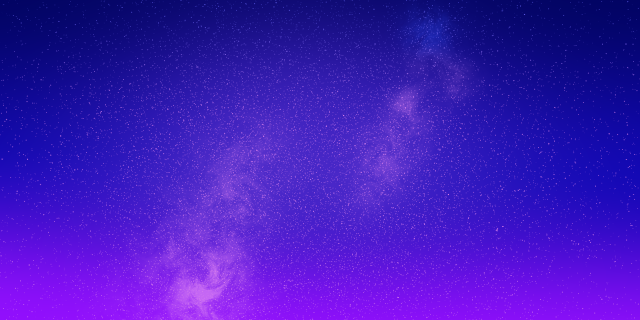
This background is drawn by a WebGL 2 fragment shader. Its source:

```glsl
#version 300 es
precision highp float;
// Violet night sky: a vertical gradient with a broad central haze, two broken
// bands of glowing dust shaped by warped layered sines, and rotated, jittered
// cell grids of fine stars that gather in the haze and dust.
uniform vec2 u_resolution;
out vec4 fragColor;

const vec3 ZENITH = vec3(0.005, 0.015, 0.38);
const vec3 MID_BLUE = vec3(0.07, 0.03, 0.71);
const vec3 HORIZON = vec3(0.57, 0.06, 0.99);
const vec3 HAZE = vec3(0.31, 0.17, 0.79);
const vec3 DUST_PINK = vec3(0.84, 0.49, 0.96);
const vec3 DUST_BLUE = vec3(0.16, 0.25, 0.88);
const vec3 STAR_PINK = vec3(0.84, 0.49, 0.92);
const vec3 STAR_BLUE = vec3(0.36, 0.36, 0.92);
const vec2 HAZE_CENTER = vec2(0.94, 0.43);
const vec2 HAZE_RADIUS = vec2(0.66, 0.48);
const float HAZE_STRENGTH = 0.85;
const float HORIZON_TILT = 0.05;
const vec2 BAND_DIRECTION = vec2(0.5, 0.866);
const int STAR_LAYERS = 4;

// Dust patches: center x, center y, radius, strength
const int PATCHES = 11;
const vec4 DUST[PATCHES] = vec4[](
  vec4(0.66, 0.09, 0.085, 0.68), vec4(0.58, 0.06, 0.18, 0.32),
  vec4(0.56, 0.23, 0.034, 0.48), vec4(0.73, 0.35, 0.055, 0.30),
  vec4(0.77, 0.49, 0.12, 0.20), vec4(1.27, 0.67, 0.045, 0.40),
  vec4(1.42, 0.75, 0.055, 0.32), vec4(1.25, 0.57, 0.08, 0.30),
  vec4(1.17, 0.45, 0.09, 0.24), vec4(1.34, 0.89, 0.075, 0.48),
  vec4(0.66, 0.30, 0.16, 0.18));

vec3 hash3(vec2 p) {
  vec3 q = fract(p.xyx * vec3(0.1031, 0.1030, 0.0973));
  q += dot(q, q.yxz + 33.33);
  return fract((q.xxy + q.yzz) * q.zyx);
}

// Layered sines, each octave rotated and lightly bent
float wisps(vec2 p) {
  float sum = 0.0, amplitude = 0.4;
  vec2 q = p * 24.0;
  for (int i = 0; i < 6; i++) {
    q += 0.45 * sin(q.yx * 1.3 + float(i) * 1.7);
    sum += amplitude * sin(q.x) * sin(q.y);
    q = mat2(0.8, 0.6, -0.6, 0.8) * q * 1.8;
    amplitude *= 0.72;
  }
  return smoothstep(-0.6, 0.65, sum);
}

// Total glow of the dust patches, stretched along the band
float dustGlow(vec2 p) {
  float glow = 0.0;
  for (int i = 0; i < PATCHES; i++) {
    vec2 d = p - DUST[i].xy;
    float along = dot(d, BAND_DIRECTION) / 1.25;
    float across = dot(d, vec2(BAND_DIRECTION.y, -BAND_DIRECTION.x));
    float r2 = (along * along + across * across) / (DUST[i].z * DUST[i].z);
    glow += DUST[i].w * exp(-r2);
  }
  return glow;
}

// One jittered star per cell, kept when its hash falls below the density
float starLayer(vec2 p, float cells, float density, float pixel) {
  vec2 g = p * cells, cell = floor(g);
  vec3 h = hash3(cell + cells + 200.0);
  vec3 k = hash3(cell + cells * 3.0 + 417.0);
  float d = length(g - cell - 0.2 - 0.6 * h.xy) / cells;
  float radius = mix(0.0008, 0.0021, k.x * k.x);
  float disc = 1.0 - smoothstep(radius - pixel * 0.6, radius + pixel * 0.6, d);
  return disc * step(h.z, density) * mix(0.25, 0.9, k.y * k.y);
}

void main() {
  vec2 p = gl_FragCoord.xy / u_resolution.y;
  p.x *= 2.0 * u_resolution.y / u_resolution.x;
  float pixel = 1.0 / u_resolution.y;

  // Sky gradient, with the horizon glow a little higher at the left
  vec3 color = mix(MID_BLUE, ZENITH, smoothstep(0.40, 1.06, p.y));
  float height = p.y + HORIZON_TILT * (p.x - 1.0);
  color = mix(color, HORIZON, 1.0 - smoothstep(-0.06, 0.52, height));

  // Broad central haze, fading at the horizon
  vec2 h = (p - HAZE_CENTER) / HAZE_RADIUS;
  float haze = exp(-pow(dot(h, h), 1.3));
  color = mix(color, HAZE, HAZE_STRENGTH * haze * smoothstep(-0.1, 0.5, p.y));

  // Dust, turning blue toward the zenith
  float highSky = smoothstep(0.76, 0.88, p.y);
  float glow = dustGlow(p);
  float dust = glow * mix(0.3, 1.05, wisps(p));
  color = mix(color, mix(DUST_PINK, DUST_BLUE, highSky), min(dust, 0.8));

  // Stars, from sparse and large cells to fine grain
  float density = 0.05 + 0.35 * haze + 0.6 * min(glow, 0.8);
  float stars = 0.0;
  for (int i = 0; i < STAR_LAYERS; i++) {
    float angle = 0.4 + 0.7 * float(i);
    mat2 turn = mat2(cos(angle), sin(angle), -sin(angle), cos(angle));
    stars += starLayer(turn * p, 61.0 + 27.0 * float(i), density, pixel);
  }
  vec3 starColor = mix(STAR_PINK, STAR_BLUE, smoothstep(0.6, 1.0, p.y));
  color = mix(color, starColor, min(stars * 0.75, 1.0));

  fragColor = vec4(clamp(color, 0.0, 1.0), 1.0);
}
```
